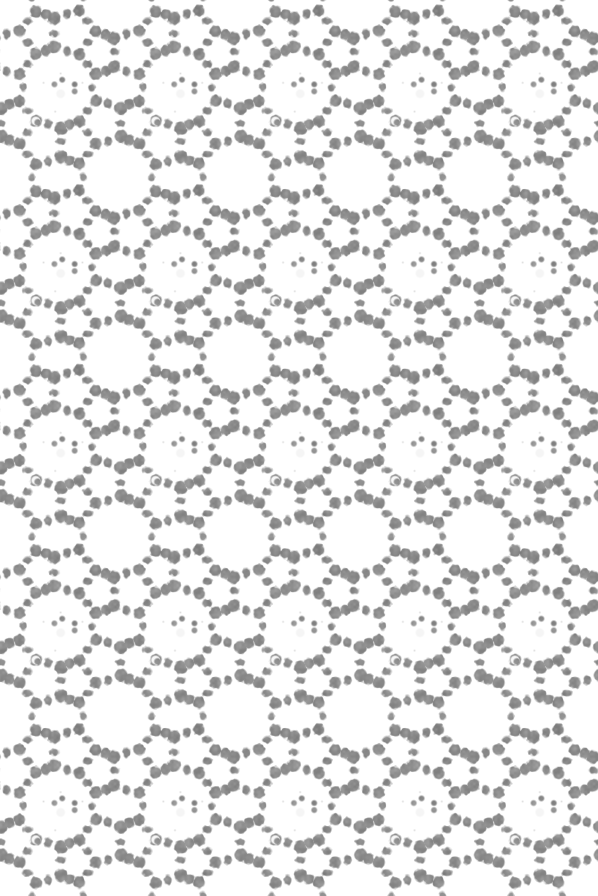
This pattern is drawn by a Shadertoy shader. Its source:

```glsl
// Grey ink blots strung into staggered small and large rings on white paper.
// One half-tile band is built from a five-blot arc with half-turn symmetry;
// alternate bands shift by half a tile and mirror, as in a glide reflection.

const float CANVAS_HEIGHT = 1152.0;      // design units over the full height
const vec2 TILE = vec2(154.0, 231.0);    // one full repeat, in design units
const float BAND = TILE.y * 0.5;
const float SMALL_RING = 17.0;           // arc height above each ring centre
const float LARGE_RING = 43.0;

float wrapCentred(float x, float period) {
    return x - period * round(x / period);
}

// Integer hash of a lattice point, 0 to 1
float hash(ivec2 cell) {
    uint h = uint(cell.x) * 1597334673u ^ uint(cell.y) * 3812015801u;
    h = (h ^ (h >> 15)) * 2246822519u;
    h ^= h >> 13;
    return float(h & 65535u) / 65535.0;
}

// Value noise that repeats with the tile; count = lattice cells per tile
float tileNoise(vec2 p, vec2 count) {
    vec2 g = p / TILE * count;
    vec2 i = floor(g);
    vec2 f = g - i;
    f = f * f * (3.0 - 2.0 * f);
    ivec2 a = ivec2(mod(i + 0.5, count));
    ivec2 b = ivec2(mod(i + 1.5, count));
    return mix(mix(hash(a), hash(ivec2(b.x, a.y)), f.x),
               mix(hash(ivec2(a.x, b.y)), hash(b), f.x), f.y);
}

float disc(vec2 p, vec2 centre, float radius) {
    return length(p - centre) - radius;
}

float oval(vec2 p, vec2 centre, vec2 radii) {
    return (length((p - centre) / radii) - 1.0) * min(radii.x, radii.y);
}

// Five blots: a lone end, a loose oval, then a chain of three
float blotArc(vec2 p) {
    float d = disc(p, vec2(-28.0, 0.0), 7.5);
    d = min(d, oval(p, vec2(-12.0, 3.5), vec2(5.0, 6.2)));
    d = min(d, disc(p, vec2(4.5, 9.5), 8.3));
    d = min(d, disc(p, vec2(15.0, 4.5), 6.8));
    return min(d, disc(p, vec2(28.0, 0.5), 7.6));
}

// Upper half of a band; the lower half is its half turn
float halfBand(vec2 q) {
    vec2 small = vec2(wrapCentred(q.x, TILE.x), q.y);
    vec2 large = vec2(wrapCentred(q.x - TILE.x * 0.5, TILE.x), q.y);
    float d = blotArc(small - vec2(0.0, SMALL_RING));
    d = min(d, blotArc(large - vec2(0.0, LARGE_RING)));
    // Small links between arcs
    vec2 side = vec2(abs(small.x), q.y);
    d = min(d, oval(side, vec2(33.0, 0.0), vec2(4.3, 5.2)));
    d = min(d, oval(side, vec2(38.5, 30.0), vec2(6.0, 4.6)));
    d = min(d, oval(side, vec2(38.5, BAND * 0.5), vec2(6.0, 4.6)));
    return min(d, oval(small, vec2(4.0, 46.0), vec2(6.0, 4.3)));
}

// Nearest blot over the bands around p
float blotField(vec2 p) {
    float nearest = round(p.y / BAND);
    float d = 1e3;
    for (int k = -1; k <= 1; k++) {
        float row = nearest + float(k);
        float odd = mod(row, 2.0);
        vec2 local = p - vec2(odd * TILE.x * 0.5, row * BAND);
        local.x *= 1.0 - 2.0 * odd;
        d = min(d, min(halfBand(local), halfBand(-local)));
    }
    return d;
}

// Four dark dots inside every second large ring
float innerDots(vec2 c) {
    float d = disc(c, vec2(-4.0, 4.0), 3.6);
    d = min(d, disc(c, vec2(6.0, 10.0), 3.6));
    return min(d, disc(vec2(c.x, abs(c.y + 0.5)), vec2(22.0, 4.5), 3.6));
}

float faintSpecks(vec2 c) {
    float d = disc(c, vec2(-18.0, 6.0), 0.9);
    d = min(d, disc(c, vec2(4.0, 18.0), 0.9));
    d = min(d, disc(c, vec2(-3.0, -31.0), 0.9));
    return min(d, disc(c, vec2(32.0, 6.0), 0.9));
}

float coverage(float d, float softness) {
    return 1.0 - smoothstep(-softness, softness, d);
}

void mainImage(out vec4 fragColor, in vec2 fragCoord) {
    float pixel = CANVAS_HEIGHT / iResolution.y;
    vec2 p = fragCoord * pixel - vec2(74.0, 0.0);
    vec2 c = vec2(wrapCentred(p.x, TILE.x), wrapCentred(p.y - BAND, TILE.y));
    float soft = max(1.6, 0.75 * pixel);

    // Ragged edges and mottled ink, identical in every tile
    float coarse = tileNoise(p, vec2(22.0, 33.0));
    float fine = tileNoise(p + 3.0, vec2(44.0, 66.0));
    float d = min(blotField(p) + (fine - 0.5) * 2.2, innerDots(c));
    float ink = mix(0.47, 0.63, 0.6 * coarse + 0.4 * fine);

    // Worn crescent on one blot per tile
    vec2 worn = c - vec2(-28.0, -LARGE_RING);
    float crescent = max(disc(worn, vec2(0.0), 5.6), -disc(worn, vec2(2.5, -2.0), 4.2));

    float grey = mix(1.0, 0.96, coverage(disc(c, vec2(4.0, -8.0), 5.5), soft));
    grey = mix(grey, 0.85, coverage(faintSpecks(c), soft));
    grey = mix(grey, ink, coverage(d, soft));
    grey = mix(grey, 0.97, coverage(crescent, soft));
    fragColor = vec4(vec3(grey), 1.0);
}
```
